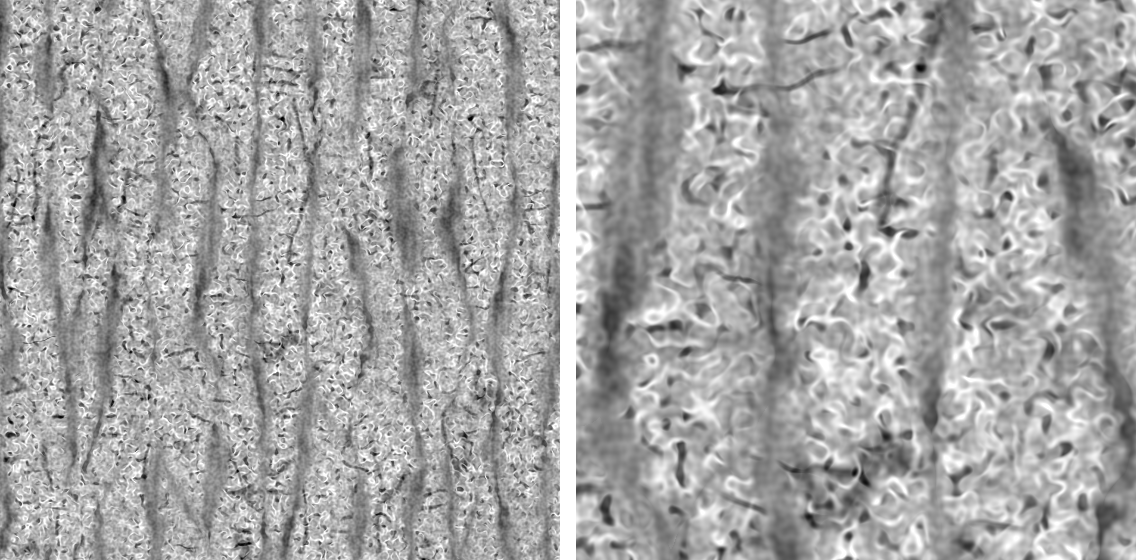
Left, the full canvas; right, a detail of the centre.
A WebGL 2 fragment shader for this texture:

```glsl
#version 300 es
precision highp float;
// Grey weathered tree bark: pitted upright plates parted by soft dark furrows.

#define PLATE_GRID vec2(11.0, 2.8)  // plates across and up the canvas
#define FURROW_WIDTH 0.0085         // mean half width of a furrow
#define WEB_SCALE 84.0              // bright mesh on the plates
#define PIT_SCALE 92.0              // dark pits in the mesh
#define GRAIN_SCALE 180.0           // finest grain
#define PLATE_TONE 0.675
#define FLOOR_TONE 0.57
#define WEB_GAIN 0.29
#define PIT_GAIN 0.37
#define CRACK_GAIN 0.30

uniform vec2 u_resolution;
out vec4 fragColor;

vec2 hash2(vec2 cell) {
  uvec2 h = uvec2(ivec2(cell)) * uvec2(1597u, 3812u) + uvec2(7919u, 104729u);
  h = h * 1664525u + 1013904223u;
  h.x += h.y * 1664525u;
  h.y += h.x * 1664525u;
  h ^= h >> 16u;
  h.x += h.y * 1664525u;
  h.y += h.x * 1664525u;
  h ^= h >> 16u;
  return vec2(h & 65535u) / 65535.0;
}

float cornerSlope(vec2 cell, vec2 offset) {
  float angle = 6.2832 * hash2(cell).x;
  return dot(vec2(cos(angle), sin(angle)), offset);
}

// Gradient noise, about -1 to 1
float noise(vec2 p) {
  vec2 i = floor(p), f = p - i;
  vec2 u = f * f * f * (f * (f * 6.0 - 15.0) + 10.0);
  vec2 e = vec2(1.0, 0.0);
  float low = mix(cornerSlope(i, f), cornerSlope(i + e, f - e), u.x);
  float high = mix(cornerSlope(i + e.yx, f - e.yx), cornerSlope(i + 1.0, f - 1.0), u.x);
  return 1.4 * mix(low, high, u.y);
}

vec2 plateSeed(vec2 cell) {
  return cell + vec2(0.5) + (hash2(cell + 71.0) - 0.5) * vec2(0.55, 0.9)
       + vec2(0.0, 0.5 * mod(cell.x, 2.0) - 0.25);
}

// Signed distance to the nearest plate rim; slanted and level joints close up
float plateRim(vec2 p, float width) {
  vec2 q = p * PLATE_GRID, home = floor(q), nearest = vec2(0.0), nearCell = home;
  float best = 1e3;
  for (int y = -2; y <= 2; y++)
  for (int x = -1; x <= 1; x++) {
    vec2 cell = home + vec2(x, y);
    vec2 r = plateSeed(cell) - q;
    if (dot(r, r) < best) { best = dot(r, r); nearest = r; nearCell = cell; }
  }
  float rim = 1e3;
  for (int y = -2; y <= 2; y++)
  for (int x = -2; x <= 2; x++) {
    if (x == 0 && y == 0) continue;
    vec2 r = plateSeed(nearCell + vec2(x, y)) - q;
    vec2 normal = normalize(r - nearest);
    vec2 slope = normal * PLATE_GRID;
    float span = dot(0.5 * (r + nearest), normal) / length(slope);
    float upright = smoothstep(0.6, 0.95, slope.x * slope.x / dot(slope, slope));
    rim = min(rim, span + 0.003 - (width + 0.003) * upright);
  }
  return rim;
}

void main() {
  vec2 uv = gl_FragCoord.xy / u_resolution;

  // Wandering of the columns, with jagged small bends
  vec2 jag = vec2(noise(uv * 27.0 + 19.0), noise(uv * 27.0 + 67.0));
  jag += 0.6 * vec2(noise(uv * 58.0 + 43.0), noise(uv * 58.0 + 89.0));
  vec2 p = uv + 0.0045 * jag;
  p.x += 0.020 * noise(uv * vec2(4.0, 3.0) + 5.0) + 0.009 * noise(uv * vec2(13.0, 9.0) + 31.0);
  p.y += 0.022 * noise(uv * vec2(9.0, 5.0) + 47.0);

  // Plates with ragged rims; furrows swell, pinch and stop
  float spread = noise(uv * vec2(9.0, 6.0) + 13.0);
  float width = FURROW_WIDTH * clamp(1.0 + 2.4 * spread, -0.4, 2.6);
  float rim = plateRim(p, width);
  rim += 0.0060 * noise(uv * 42.0 + 3.0) + 0.0045 * noise(uv * 90.0 + 9.0);
  float plate = smoothstep(-0.005, 0.005, rim);

  // Pitted mesh, broken into short strands
  float grain = noise(uv * GRAIN_SCALE);
  vec2 bent = uv + 0.003 * vec2(noise(uv * 64.0 + 17.0), noise(uv * 64.0 + 83.0));
  float web = 1.0 - smoothstep(0.0, 0.42, abs(noise(bent * WEB_SCALE)));
  web *= smoothstep(-0.55, 0.35, noise(uv * 70.0 + 39.0));
  float pits = smoothstep(0.12, 0.6, noise(bent * PIT_SCALE + 29.0)) * (1.0 - web);
  float rough = smoothstep(-0.5, 0.2, noise(uv * vec2(17.0, 9.0) + 61.0));
  rough = mix(0.45, 1.0, rough) * mix(0.6, 1.0, smoothstep(0.0, 0.010, rim));
  float top = PLATE_TONE + rough * (WEB_GAIN * web - PIT_GAIN * pits)
            + 0.14 * grain + 0.10 * noise(uv * 40.0 + 53.0);
  top -= 0.05 * (1.0 - smoothstep(0.0, 0.012, rim));

  // Short level cracks and upright fissures
  float crack = 1.0 - smoothstep(0.02, 0.13, abs(noise(p * vec2(8.0, 24.0) + 37.0)));
  crack *= smoothstep(0.12, 0.45, noise(uv * vec2(15.0, 12.0) + 91.0));
  float fissure = 1.0 - smoothstep(0.01, 0.12, abs(noise(p * vec2(15.0, 5.0) + 11.0)));
  fissure *= smoothstep(0.0, 0.4, noise(uv * vec2(12.0, 9.0) + 59.0));
  top -= CRACK_GAIN * max(crack, fissure);

  // Fibrous furrow floors, darkest in their depths
  float depth = smoothstep(0.0, 1.0, -rim / max(width, 0.005));
  float shade = smoothstep(-0.3, 0.6, noise(uv * vec2(15.0, 9.0) + 23.0));
  float bed = FLOOR_TONE + 0.10 * noise(uv * vec2(110.0, 16.0)) + 0.09 * grain
            + 0.07 * noise(uv * 75.0 + 7.0) - depth * mix(0.05, 0.30, shade);

  float tone = mix(bed, top, plate) + 0.04 * noise(uv * vec2(6.0, 4.0) + 77.0);
  fragColor = vec4(vec3(clamp(tone, 0.0, 1.0)), 1.0);
}
```
